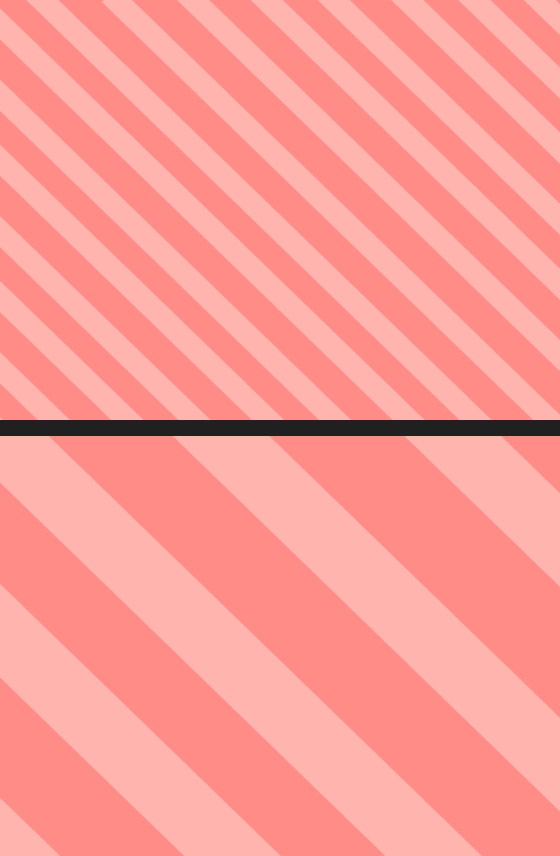
Top: the whole. Bottom: its middle third, enlarged.
This pattern is drawn by a Shadertoy shader. Its source:

```glsl
// Pale diagonal stripes, unevenly spaced in alternating gaps, on a coral ground.
#define GROUND vec3(1.0, 0.55, 0.53)
#define STRIPE vec3(1.0, 0.71, 0.68)
#define SLOPE 1.0315        // horizontal run per unit of fall
#define FIRST_EDGE 0.0625   // left edge of stripe 0 along the top
#define PITCH 0.16736       // mean stripe spacing
#define STRIPE_WIDTH 0.0767 // stripe width measured horizontally
#define ALTERNATION 0.0078  // offset of odd stripes
#define WIDE_GAP 0.0243     // extra gap before stripe 2
#define NARROW_GAP 0.0191   // gap lost before stripe 7
#define BLUNT_END 0.177     // where stripe 1 is cut square

// Left edge of a stripe along the top of the canvas
float stripeEdge(float index) {
    return FIRST_EDGE + PITCH * index + ALTERNATION * mod(index, 2.0)
         + WIDE_GAP * step(1.5, index) - NARROW_GAP * step(6.5, index);
}

void mainImage(out vec4 fragColor, in vec2 fragCoord) {
    float pixel = 1.0 / iResolution.y;
    vec2 p = fragCoord * pixel;
    p.y = 1.0 - p.y; // measure down from the top edge

    // Coordinates across and along the stripes
    float stretch = length(vec2(1.0, SLOPE));
    float topCrossing = p.x - SLOPE * p.y;
    float along = (SLOPE * p.x + p.y) / stretch;

    // Union of signed distances to all stripes
    float nearest = 1.0;
    for (int i = -7; i <= 7; i++) {
        float center = stripeEdge(float(i)) + 0.5 * STRIPE_WIDTH;
        float d = (abs(topCrossing - center) - 0.5 * STRIPE_WIDTH) / stretch;
        if (i == 1) d = max(d, BLUNT_END - along);
        nearest = min(nearest, d);
    }

    // Smooth the edge over one pixel
    float coverage = clamp(0.5 - nearest / pixel, 0.0, 1.0);
    fragColor = vec4(mix(GROUND, STRIPE, coverage), 1.0);
}
```
